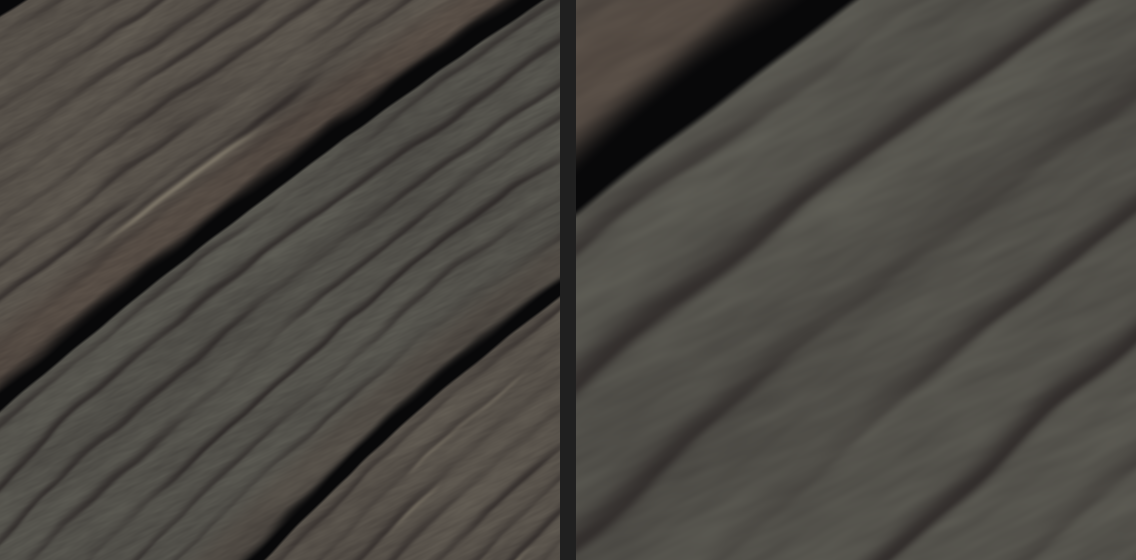
Left, the full canvas; right, a detail of the centre.
A Shadertoy shader for this texture:

```glsl
// Weathered grey deck boards running diagonally, parted by dark soft-sided gaps.
// Two curved board edges define a board coordinate; grooves, fibres and pale
// splinters are laid along it with hashes and stretched gradient noise.

const float ANGLE = 0.66;                          // direction of the boards
const vec3 EDGE_UPPER = vec3(0.225, 0.05, 0.65);   // height, bend, centre of bend
const vec3 EDGE_LOWER = vec3(-0.238, 0.13, 0.98);
const float TOP_BOARD_SCALE = 1.13;                // the upper board is wider
const float GAP_CORE = 0.017;
const float GAP_FADE = 0.046;
const float GAP_NARROWING = 0.22;                  // lost with each board downwards
const float GROOVES_MIDDLE = 8.0;
const float GROOVES_OUTER = 10.0;
const float GROOVE_SOFT = 0.0095;                  // upper flank
const float GROOVE_SHARP = 0.0035;                 // lower flank
const float GROOVE_DEPTH = 0.72;
const float BEVEL_START = 0.80;                    // smooth rim, as board fraction
const float RIDGE_WIDTH = 0.0035;

const vec3 WOOD_DARK = vec3(0.265, 0.247, 0.234);
const vec3 WOOD_LIGHT = vec3(0.405, 0.390, 0.360);
const vec3 GROOVE_COLOR = vec3(0.150, 0.128, 0.128);
const vec3 SPLINTER_COLOR = vec3(0.520, 0.490, 0.430);
const vec3 GAP_COLOR = vec3(0.030, 0.030, 0.035);
const vec3 TINT_COOL = vec3(0.965, 0.995, 0.985);
const vec3 TINT_WARM = vec3(1.020, 1.000, 0.975);
const vec3 TINT_BEVEL = vec3(0.950, 0.900, 0.890);

float hash(vec2 p) {
    return fract(sin(dot(p, vec2(127.1, 311.7))) * 43758.55);
}

float cornerSlope(vec2 cell, vec2 offset) {
    float a = 6.2832 * hash(cell);
    return dot(vec2(cos(a), sin(a)), offset);
}

// Gradient noise, roughly -0.7 to 0.7
float noise(vec2 p) {
    vec2 i = floor(p), f = fract(p);
    vec2 u = f * f * f * (f * (f * 6.0 - 15.0) + 10.0);
    vec2 e = vec2(1.0, 0.0);
    float low = mix(cornerSlope(i, f), cornerSlope(i + e.xy, f - e.xy), u.x);
    float high = mix(cornerSlope(i + e.yx, f - e.yx), cornerSlope(i + e.xx, f - e.xx), u.x);
    return mix(low, high, u.y);
}

float bell(float d, float width) {
    return exp(-d * d / (width * width));
}

float boardEdge(vec3 edge, float along) {
    float d = along - edge.z;
    return edge.x - edge.y * d * d;
}

void mainImage(out vec4 fragColor, in vec2 fragCoord) {
    vec2 uv = fragCoord / iResolution.y;
    float pixel = 1.0 / iResolution.y;
    float c = cos(ANGLE), s = sin(ANGLE);
    float along = c * uv.x + s * uv.y;
    float across = c * uv.y - s * uv.x;

    // Board coordinate: whole part is the board, fraction runs down its width
    float upper = boardEdge(EDGE_UPPER, along);
    float width = upper - boardEdge(EDGE_LOWER, along);
    float ragged = 0.0025 * noise(vec2(along * 14.0, across * 6.0));
    float down = upper - across + ragged;
    if (down < 0.0) width *= TOP_BOARD_SCALE;
    float board = floor(down / width);
    float f = fract(down / width);
    float middle = 1.0 - step(0.5, abs(board));

    // Fibres and broad weathering
    float slanted = across + 0.2 * along;
    float fibre = noise(vec2(along * 16.0, slanted * 110.0))
                + 0.6 * noise(vec2(along * 45.0, slanted * 210.0) + 17.0);
    float streak = noise(vec2(along * 3.0, across * 34.0) + 5.0);
    float patches = noise(vec2(along * 3.5, across * 7.0) + 31.0);
    float tone = 0.53 + 0.20 * fibre + 0.24 * streak + 0.26 * patches;
    vec3 color = mix(WOOD_DARK, WOOD_LIGHT, clamp(tone, 0.0, 1.0));
    color *= mix(TINT_WARM, TINT_COOL, middle);

    // Smooth rim along the lower side of each board
    float bevel = smoothstep(BEVEL_START - 0.03, BEVEL_START + 0.08, f);
    color *= mix(vec3(1.0), TINT_BEVEL, bevel);

    // Grooves: soft above, sharp below, fading in and out along the board
    float count = mix(GROOVES_OUTER, GROOVES_MIDDLE, middle);
    float wobble = 0.30 * noise(vec2(along * 2.6, f * 3.0 + board * 7.0))
                 + 0.10 * noise(vec2(along * 11.0, f * 8.0 + 3.0));
    float lane = f * count + wobble;
    vec2 id = vec2(floor(lane), board);
    float d = (fract(lane) - mix(0.42, 0.66, hash(id))) * width / count;
    float presence = noise(vec2(along * 2.8, id.x * 7.37 + board * 3.1));
    float strength = mix(0.30, 1.0, smoothstep(-0.30, 0.22, presence));
    strength *= mix(0.65, 1.0, hash(id + 9.0)) * (1.0 - 0.8 * bevel);
    float groove = bell(d, d < 0.0 ? GROOVE_SOFT : GROOVE_SHARP + pixel);
    color = mix(color, GROOVE_COLOR, GROOVE_DEPTH * groove * strength);

    // Pale splinters on the lower lip of some grooves
    float torn = smoothstep(0.18, 0.45, noise(vec2(along * 5.0, id.x * 5.3 + 40.0)));
    float lip = bell(d - 0.007, 0.0025 + pixel) * torn * step(0.5, board);
    color = mix(color, SPLINTER_COLOR, 0.5 * lip);

    // Long raised ridge where the upper board meets its rim
    float ridgeD = (f - BEVEL_START) * width + 0.006 * noise(vec2(along * 6.0, 2.5));
    float onTop = 1.0 - step(-0.5, board);
    float lit = smoothstep(0.44, 0.58, along) * (1.0 - smoothstep(0.74, 0.90, along));
    float cracked = smoothstep(0.74, 0.86, along) * (1.0 - smoothstep(0.90, 1.02, along));
    color = mix(color, GROOVE_COLOR, 0.7 * onTop * cracked * bell(ridgeD + 0.010, 0.009));
    color = mix(color, GROOVE_COLOR, 0.4 * onTop * lit * bell(ridgeD + 0.010, 0.007));
    color = mix(color, SPLINTER_COLOR, 0.75 * onTop * lit * bell(ridgeD, RIDGE_WIDTH + pixel));

    // Gap: a rounded shadow above, a crisp cut below
    float toGap = (1.0 - f) * width + 0.008 * noise(vec2(along * 9.0, across * 40.0));
    float gapScale = 1.0 - GAP_NARROWING * (board + 1.0);
    float shadow = 1.0 - smoothstep(GAP_CORE, GAP_FADE, toGap / gapScale);
    float cut = 1.0 - smoothstep(0.0, 0.005 + pixel, f * width);
    color = mix(color, GAP_COLOR, max(shadow, cut));

    fragColor = vec4(color, 1.0);
}
```
